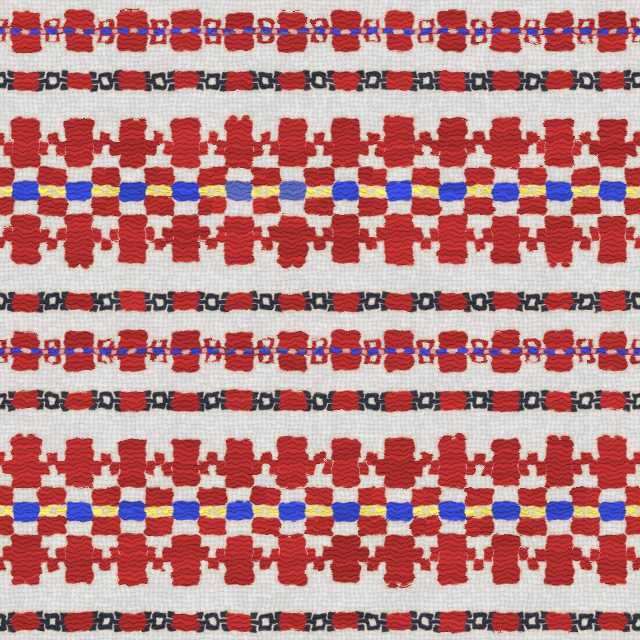
Reproduce this texture procedurally as a Shadertoy shader.

```glsl
// Woven cloth with embroidered bands: a wide red band with a blue and yellow core,
// narrow red bands and dark chains. Each band is a union of rounded boxes in a cell
// mirrored both ways; layered sines and hashes add threads, ragged edges and wear.

#define COLUMNS 12.0     // motifs across
#define ROWS 2.0         // band groups down
#define CELL 64.0        // motif width in pattern units
#define STRAND 5.8       // pitch of embroidery strands
#define WEAVE 5.6        // pitch of cloth threads
#define RAGGED 2.6       // unevenness of strand ends
#define SOFTNESS 1.3     // edge blur
#define WEAR 0.16        // share of motifs with a loose tuft or faded core

const vec3 CLOTH  = vec3(0.875, 0.87, 0.865);
const vec3 STAIN  = vec3(0.85, 0.77, 0.68);
const vec3 RED    = vec3(0.70, 0.18, 0.18);
const vec3 DARK   = vec3(0.19, 0.21, 0.25);
const vec3 BLUE   = vec3(0.22, 0.28, 0.80);
const vec3 YELLOW = vec3(0.95, 0.88, 0.38);

float hash(vec2 p) {
    return fract(sin(dot(p, vec2(127.1, 311.7))) * 4375.85);
}

// Signed distance to a rounded box
float box(vec2 p, vec2 center, vec2 halfSize, float radius) {
    vec2 d = abs(p - center) - halfSize + radius;
    return length(max(d, 0.0)) + min(max(d.x, d.y), 0.0) - radius;
}

float cover(float d) {
    return 1.0 - smoothstep(-SOFTNESS, SOFTNESS, d);
}

// Slow and quick drift of the hand-laid threads
vec2 wobble(vec2 p) {
    return vec2(sin(p.y * 0.17 + 2.0 * sin(p.x * 0.031)) + 0.7 * sin(p.y * 0.43 + p.x * 0.09),
                sin(p.x * 0.083 + 2.0 * sin(p.y * 0.023)) + 0.6 * sin(p.x * 0.37 + p.y * 0.13));
}

// Plain weave: threads alternate over and under
vec3 weave(vec2 p) {
    vec2 g = p / WEAVE + 0.16 * wobble(p * 0.7);
    vec2 id = floor(g), f = abs(fract(g) - 0.5) * 2.0;
    float over = mod(id.x + id.y, 2.0);
    float bump = 1.0 - mix(f.x * f.x, f.y * f.y, over);
    float pit = f.x * f.y;
    float cloud = sin(p.x * 0.04 + 2.0 * sin(p.y * 0.027)) * sin(p.y * 0.05);
    return CLOTH * (0.965 + 0.055 * bump - 0.07 * pit + 0.05 * (hash(id) - 0.5) + 0.01 * cloud);
}

void mainImage(out vec4 fragColor, in vec2 fragCoord) {
    float period = CELL * COLUMNS / ROWS;
    vec2 p = fragCoord / iResolution.xy * CELL * COLUMNS;
    p.y = CELL * COLUMNS - p.y;
    vec2 q = p + 0.9 * wobble(p);

    // Fold into one cell: x runs from motif to gap, m from wide to narrow band
    float column = floor((q.x + 1.0) / CELL);
    float x = abs(q.x - 31.0 - column * CELL);
    float group = floor((q.y - 37.5) / period);
    float side = q.y - 229.5 - group * period;
    float m = abs(side);
    vec2 wide = vec2(x, m), chain = vec2(x, abs(m - 132.5)), narrow = vec2(x, 192.0 - m);
    float band = 1.0 + step(105.0, m) + step(158.0, m);
    vec2 motif = vec2(column, group * 9.0 + sign(side) * band);
    float vary = hash(motif) - 0.5;

    // Horizontal strands with wavy grooves and fine fibres
    float lane = p.y / STRAND + 0.28 * sin(p.x * 0.14 + 6.0 * vary)
               + 0.22 * sin(p.x * 0.29 + p.y * 0.12) + 0.12 * sin(p.x * 0.61 - p.y * 0.2);
    float strandHash = hash(vec2(floor(lane), column));
    float groove = pow(abs(fract(lane) - 0.5) * 2.0, 3.0);
    float fibre = sin(lane * 19.0 + 2.0 * sin(p.x * 0.3)) * sin(p.x * 0.22 + lane * 3.0);
    float shade = 1.06 - 0.32 * groove + 0.16 * (strandHash - 0.5) + 0.06 * fibre + 0.08 * vary;
    float fray = RAGGED * (strandHash - 0.5) + 0.4 * fibre;

    // Red: wide band blocks, shoulder steps and inner bars
    float red = box(wide, vec2(0.0, 58.0 + vary), vec2(17.0 + 2.0 * vary, 29.5 + 2.0 * vary), 5.0);
    red = min(red, box(wide, vec2(32.0, 63.0), vec2(6.5, 7.5), 2.0));
    red = min(red, box(wide, vec2(21.5, 52.0), vec2(6.0, 8.5), 2.0));
    red = min(red, box(wide, vec2(32.0, 17.5), vec2(17.0, 11.0), 3.0));
    // Red: narrow band lobes with a pierced link, and chain beads
    red = min(red, box(narrow, vec2(0.0, 12.5), vec2(17.0 + 2.0 * vary, 11.5 + 2.0 * vary), 6.0));
    float link = box(narrow, vec2(32.0, 0.0), vec2(9.5, 14.0), 2.0);
    link = max(link, -box(narrow, vec2(32.0, 8.5), vec2(4.0, 3.5), 1.0));
    red = min(red, min(link, box(narrow, vec2(20.0, 0.0), vec2(8.0, 4.0), 1.0)));
    red = min(red, box(chain, vec2(0.0), vec2(16.0, 11.0 + 2.0 * vary), 6.0));
    // Loose tufts on the outer ends of a few wide blocks
    if (hash(motif + 7.3) < WEAR)
        red = min(red, length((wide - vec2(7.0, 88.0)) * vec2(0.7, 1.0)) - 4.0);
    red += fray;

    // Dark: rings in the gaps, joining cord and bead corners
    float dark = box(chain, vec2(32.0, 0.0), vec2(8.5, 10.0), 3.0);
    dark = max(dark, -box(chain, vec2(32.0, 0.0), vec2(3.8, 4.2), 1.5));
    dark = min(dark, box(chain, vec2(20.0, 0.0), vec2(7.0, 2.8), 1.0));
    dark = min(dark, box(chain, vec2(17.0, 7.5), vec2(4.6, 4.2), 1.5)) + 0.4 * fray;

    // Blue and yellow cores, pale gaps in the narrow core
    float blue = box(wide, vec2(0.0), vec2(16.0, 11.5), 6.0) + 0.5 * fray;
    blue = min(blue, box(narrow, vec2(11.5, 0.0), vec2(5.5, 3.4), 1.5));
    blue = min(blue, box(narrow, vec2(32.0, 0.0), vec2(6.0, 3.8), 1.5));
    float yellow = box(wide, vec2(21.0, 0.0), vec2(7.0, 4.2), 2.5);
    yellow = min(yellow, box(wide, vec2(32.0, 5.0), vec2(6.0, 1.4), 1.0)) + 0.3 * fray;
    float pale = min(box(narrow, vec2(0.0), vec2(4.0, 2.8), 1.0),
                     box(narrow, vec2(22.0, 0.0), vec2(3.0, 2.6), 1.0));

    // Layer the threads over the cloth, with a faint stain around them
    vec3 color = weave(p);
    float nearest = min(min(red, dark), min(blue, yellow));
    color = mix(color, color * STAIN / CLOTH, 0.6 * (1.0 - smoothstep(0.0, 6.0, nearest)));
    float faded = step(hash(vec2(column, group) + 3.1), WEAR);
    vec3 blueThread = mix(BLUE, vec3(0.40, 0.44, 0.68), 0.7 * faded);
    color = mix(color, DARK * shade, cover(dark));
    color = mix(color, RED * shade, cover(red));
    color = mix(color, CLOTH * vec3(0.95, 0.84, 0.82), 0.85 * cover(pale));
    color = mix(color, YELLOW * mix(shade, 1.0, 0.4), cover(yellow));
    color = mix(color, blueThread * shade, cover(blue));
    fragColor = vec4(clamp(color, 0.0, 1.0), 1.0);
}
```
